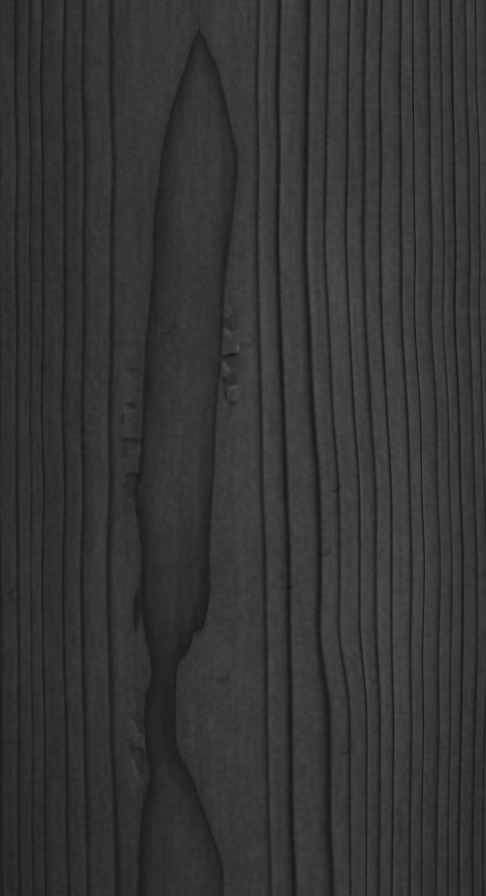
Write a Shadertoy shader that draws this texture.

```glsl
// Charred black softwood plank: vertical growth rings around a tapering flame-shaped heart.

const vec3 WOOD_TINT = vec3(1.0, 1.0, 1.0);
const float WOOD_LIGHT = 0.243;
const float CHAR_DARK = 0.095;

float hash(vec2 p) {
    return fract(sin(dot(p, vec2(127.1, 311.7))) * 43758.545);
}

float noise(vec2 p) {
    vec2 i = floor(p), f = fract(p);
    f = f * f * (3.0 - 2.0 * f);
    return mix(mix(hash(i), hash(i + vec2(1, 0)), f.x),
               mix(hash(i + vec2(0, 1)), hash(i + vec2(1, 1)), f.x), f.y);
}

float bell(float x, float centre, float width) {
    float t = (x - centre) / width;
    return exp(-t * t);
}

// Slow sideways drift of the grain, with one kink in the lower right.
float wander(vec2 uv) {
    float drift = 0.040 * (noise(uv * vec2(3.0, 2.6) + 4.0) - 0.5);
    drift += 0.007 * (noise(uv * vec2(9.0, 11.0)) - 0.5);
    float kink = bell(uv.x, 0.70, 0.07) * (1.0 - smoothstep(0.20, 0.31, uv.y));
    return drift - 0.022 * kink;
}

// Ring darkness: slow rise, sharp outer edge, then a pale ridge (negative).
float rings(float dist, float density, float tightening, float seed) {
    float t = max(dist, -0.05);
    float n = density * t + tightening * t * t;
    n += 0.4 * (noise(vec2(n * 1.3, seed)) - 0.5);
    float f = fract(n + 0.5) - 0.5;
    float rise = smoothstep(-0.5, 0.0, f);
    float line = (0.35 * pow(rise, 2.5) + 0.65 * pow(rise, 9.0)) * (1.0 - smoothstep(0.0, 0.13, f));
    float ridge = smoothstep(0.07, 0.18, f) * (1.0 - smoothstep(0.18, 0.5, f));
    float strength = mix(0.65, 1.0, hash(vec2(floor(n + 0.5), seed)));
    return (line * strength - 0.12 * ridge) * smoothstep(-0.55, -0.4, n);
}

// Signed distance across the heart, positive inside.
float heart(vec2 uv) {
    float y = uv.y;
    float centre = 0.33 + 0.03 * smoothstep(0.22, 0.35, y) + 0.05 * smoothstep(0.4, 0.9, y)
                 + 0.042 * (1.0 - smoothstep(0.02, 0.2, y));
    float halfWidth = 0.032 + 0.046 * smoothstep(0.24, 0.34, y)
                    + 0.06 * (1.0 - smoothstep(0.0, 0.18, y));
    halfWidth *= pow(clamp((0.965 - y) / 0.14, 0.0, 1.0), 0.75);
    float fray = mix(0.008, 0.028, bell(y, 0.23, 0.12));
    float ragged = fray * (noise(uv * vec2(65.0, 16.0)) - 0.5) + 0.010 * (noise(vec2(uv.x * 4.0, y * 13.0)) - 0.5);
    return halfWidth - abs(uv.x - centre) + ragged;
}

// Embossed flakes of torn fibre inside a soft oval patch.
float flakes(vec2 uv, vec2 centre, vec2 size) {
    vec2 q = (uv - centre) / size;
    float mask = 1.0 - smoothstep(0.5, 1.1, length(q));
    vec2 scale = vec2(52.0, 75.0);
    float here = smoothstep(0.5, 0.72, noise(uv * scale));
    float lit = smoothstep(0.5, 0.72, noise((uv + vec2(0.006, 0.004)) * scale));
    return mask * (0.3 * here + 0.5 * (here - lit));
}

// Small curved nicks scattered over the plank.
float nicks(vec2 uv, float aspect) {
    float sum = 0.0;
    for (int i = 0; i < 9; i++) {
        float k = float(i);
        vec2 centre = vec2(hash(vec2(k, 1.7)) * 0.75, hash(vec2(k, 5.3)));
        vec2 q = (uv - centre) * vec2(aspect, 1.0);
        float radius = mix(0.005, 0.012, hash(vec2(k, 9.1)));
        float arc = 1.0 - smoothstep(0.001, 0.003, abs(length(q) - radius));
        sum += arc * smoothstep(-0.2, 0.8, dot(normalize(q + 0.00001), vec2(0.7, -0.7)));
    }
    return sum;
}

// Fine fibres, streaks and speckle, centred on zero.
float fibres(vec2 uv) {
    float streak = noise(uv * vec2(75.0, 5.0)) - 0.5;
    float strand = noise(uv * vec2(150.0, 42.0)) - 0.5;
    float speckle = noise(uv * vec2(139.0, 230.0) + 7.0) - 0.5;
    float cloud = noise(uv * vec2(7.0, 6.0) + 3.0) - 0.5;
    return 0.10 * streak + 0.11 * strand + 0.13 * speckle + 0.10 * cloud;
}

void mainImage(out vec4 fragColor, in vec2 fragCoord) {
    vec2 uv = fragCoord / iResolution.xy;
    float aspect = iResolution.x / iResolution.y;
    float x = uv.x + wander(uv);

    // Growth rings on both sides of the heart
    float dark = 0.95 * rings(x - 0.531, 15.0, 28.0, 3.0);
    dark += 0.75 * rings(0.227 - x, 14.0, 45.0, 8.0);

    // Heart: charred rim fading inwards, almost black at its neck
    float d = heart(uv);
    float inside = smoothstep(-0.004, 0.004, d);
    float rimWidth = 0.022 + 0.05 * bell(uv.y, 0.28, 0.10);
    float rim = exp(-max(d, 0.0) / rimWidth);
    dark += inside * (0.13 + 0.68 * rim);
    dark += (1.0 - inside) * 0.22 * exp(min(d, 0.0) / 0.03);

    // Torn patches and nicks
    dark += flakes(uv, vec2(0.475, 0.60), vec2(0.025, 0.065));
    dark += 0.6 * flakes(uv, vec2(0.27, 0.51), vec2(0.025, 0.11));
    dark += 0.6 * flakes(uv, vec2(0.28, 0.16), vec2(0.022, 0.06));
    dark += 0.22 * nicks(uv, aspect);

    // Uneven light and surface fibre
    float light = mix(0.78, 1.0, smoothstep(0.0, 0.5, uv.x)) * mix(1.0, 0.9, smoothstep(0.8, 1.0, uv.x));
    light *= mix(0.9, 1.0, smoothstep(0.0, 0.3, uv.y));
    float tone = mix(WOOD_LIGHT * light, CHAR_DARK, clamp(dark, -0.3, 1.0));
    tone *= 1.0 + fibres(vec2(x, uv.y));
    fragColor = vec4(WOOD_TINT * tone, 1.0);
}
```
